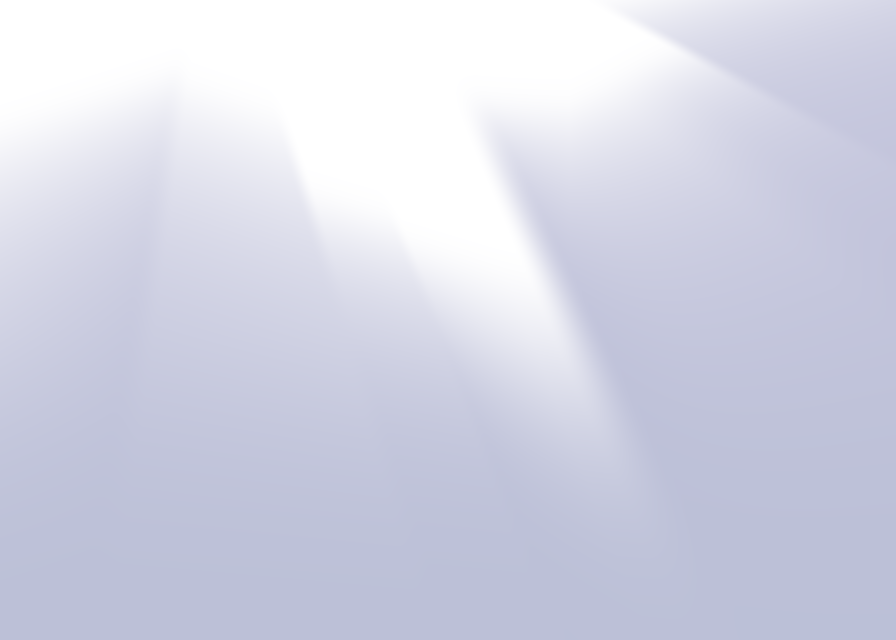
This background is drawn by a Shadertoy shader. Its source:

```glsl
const float ASPECT = 1.4;
const vec3 HAZE_TOP = vec3(0.755, 0.761, 0.856);
const vec3 HAZE_BOTTOM = vec3(0.735, 0.752, 0.842);
const vec3 LIGHT = vec3(1.0);
const float KNEE = 0.014;           // softness where full light starts to fade

// Ray edges: start x, start depth, slope (x per depth), softness
const vec4 EDGE_LEFT   = vec4(0.283, 0.100, -0.154, 0.016);
const vec4 EDGE_INNER  = vec4(0.433, 0.155,  0.303, 0.011);
const vec4 EDGE_CORE   = vec4(0.618, 0.345,  0.395, 0.008);
const vec4 EDGE_SHADOW = vec4(0.742, 0.173,  0.459, 0.026);
const vec4 EDGE_FAINT  = vec4(0.945, 0.091,  1.286, 0.070);
const vec4 EDGE_RIGHT  = vec4(0.945, 0.009,  1.840, 0.022);

const float SHADOW_WIDTH = 0.07;
const float SHADOW_GAIN = 1.1;
const float FAINT_GAIN = 0.35;
const float CORE_WIDTH = 0.14;
const float CORE_FALLOFF = 1.25;

// Horizontal distance to the right of a slanted edge
float sideOf(vec2 p, vec4 edge) {
    return p.x - edge.x - edge.z * (p.y - edge.y);
}

// 0 left of the edge, 1 right of it, softer with depth
float pastEdge(vec2 p, vec4 edge) {
    float soft = edge.w * (1.0 + 1.2 * p.y);
    return smoothstep(-soft, soft, sideOf(p, edge));
}

// Optical depth below the level where the light begins to fade
float thickness(float depth, float start, float reach) {
    float d = depth - start;
    float soft = max(d, 0.0) + KNEE * log(1.0 + exp(-abs(d) / KNEE));
    return soft / reach;
}

float lightAmount(vec2 p) {
    // Each sector has its own fade level and reach
    float nearEdge = clamp(p.x / EDGE_LEFT.x, 0.0, 1.0);
    float farLeft = exp(-thickness(p.y, 0.19 - 0.3 * p.x, mix(0.25, 0.16, nearEdge)));
    float left = exp(-thickness(p.y, 0.12 + 0.35 * (p.x - 0.29), 0.25));
    float middle = exp(-thickness(p.y, 0.30 + 0.3 * (p.x - 0.49), 0.165));

    // The core reaches deeper towards its right side
    float across = clamp(sideOf(p, EDGE_CORE) / CORE_WIDTH, 0.0, 1.0);
    float coreDepth = thickness(p.y, 0.36 + 0.25 * (p.x - 0.62), mix(0.15, 0.26, across));
    float core = exp(-pow(coreDepth, CORE_FALLOFF));

    // Right fan: dark beside the core, dimmer above the faint ray
    float shade = exp(-max(sideOf(p, EDGE_SHADOW), 0.0) / SHADOW_WIDTH);
    float density = 1.0 + SHADOW_GAIN * shade + FAINT_GAIN * pastEdge(p, EDGE_FAINT);
    float fanStart = 0.155 - 0.5 * max(p.x - 0.89, 0.0);
    float fan = exp(-density * thickness(p.y, fanStart, 0.2));
    float corner = exp(-thickness(p.y, 0.3 * (0.955 - p.x), 0.125));

    // Join the sectors from left to right
    float light = mix(farLeft, left, pastEdge(p, EDGE_LEFT));
    light = mix(light, middle, pastEdge(p, EDGE_INNER));
    light = mix(light, core, pastEdge(p, EDGE_CORE));
    light = mix(light, fan, pastEdge(p, EDGE_SHADOW));
    light = mix(light, corner, pastEdge(p, EDGE_RIGHT));

    // All rays dissolve into the haze near the bottom
    return light * (1.0 - 0.9 * smoothstep(0.5, 1.0, p.y));
}

void mainImage(out vec4 fragColor, in vec2 fragCoord) {
    // x spans the canvas width, y is depth below the top
    vec2 uv = fragCoord / iResolution.xy;
    vec2 p = vec2(uv.x * ASPECT, 1.0 - uv.y);
    vec3 haze = mix(HAZE_TOP, HAZE_BOTTOM, smoothstep(0.2, 1.0, p.y));
    fragColor = vec4(mix(haze, LIGHT, clamp(lightAmount(p), 0.0, 1.0)), 1.0);
}
```
